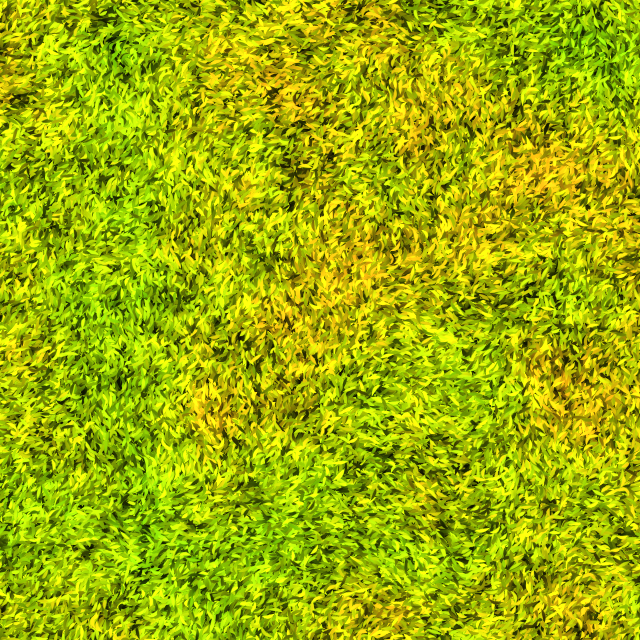
Reproduce this texture procedurally as a WebGL 1 fragment shader.

```glsl
precision highp float;
// Dense sunlit turf: layers of short curved blades scattered on jittered grids.
// Each blade carries a tone and a hue shift; soft noise adds clumps, dry and
// lush patches, and a slowly turning growth direction.
uniform vec2 u_resolution;

#define LAYERS 8
#define CELLS 75.0          // blade cells across the canvas
#define BLADE_LENGTH 0.68   // half length, in cells
#define BLADE_WIDTH 0.19    // half width, in cells
#define SOFTNESS 0.0013     // edge blur, in canvas units
#define ANGLE_SPREAD 2.2
#define CLUMP_SCALE 62.0
#define CLUMP_AMOUNT 0.34
#define PATCH_SCALE 5.5
#define CONTRAST 1.22
#define DRYNESS 1.9         // strength of the large hue patches
#define HUE_JITTER 0.75     // hue variation between blades

const vec3 DEEP = vec3(0.27, 0.33, 0.01);
const vec3 OLIVE = vec3(0.45, 0.51, 0.01);
const vec3 LEAF = vec3(0.56, 0.67, 0.01);
const vec3 LIME = vec3(0.71, 0.83, 0.01);
const vec3 SUNLIT = vec3(0.90, 0.96, 0.04);

float hash(vec2 p) {
  return fract(sin(dot(p, vec2(127.1, 311.7))) * 43758.5453);
}

vec4 hash4(vec2 p) {
  float n = dot(p, vec2(127.1, 311.7));
  return fract(sin(n + vec4(0.0, 1.7, 3.1, 4.9)) * vec4(43758.5, 22578.1, 19642.3, 35791.7));
}

float noise(vec2 p) {
  vec2 i = floor(p), f = fract(p);
  f = f * f * (3.0 - 2.0 * f);
  return mix(mix(hash(i), hash(i + vec2(1.0, 0.0)), f.x),
             mix(hash(i + vec2(0.0, 1.0)), hash(i + 1.0), f.x), f.y);
}

float fbm(vec2 p) {
  float sum = 0.0, weight = 0.5;
  for (int i = 0; i < 4; i++) {
    sum += weight * noise(p);
    p = mat2(1.6, 1.2, -1.2, 1.6) * p + 7.3;
    weight *= 0.5;
  }
  return sum / 0.9375;
}

// Coverage of a tapered, bent blade centred on the origin.
float blade(vec2 p, float angle, float size, float bend, float soft) {
  float c = cos(angle), s = sin(angle);
  p = vec2(c * p.x + s * p.y, c * p.y - s * p.x);
  float along = p.x / (BLADE_LENGTH * size);
  float across = abs(p.y + bend * (along * along - 0.4));
  return smoothstep(-soft, soft, BLADE_WIDTH * (1.0 - along * along) - across);
}

// Shadow to sunlight; tone 0..1 is spread evenly over the area.
vec3 grassRamp(float tone) {
  vec3 c = mix(DEEP, OLIVE, clamp((tone - 0.05) / 0.15, 0.0, 1.0));
  c = mix(c, LEAF, clamp((tone - 0.2) / 0.2, 0.0, 1.0));
  c = mix(c, LIME, clamp((tone - 0.4) / 0.25, 0.0, 1.0));
  c = mix(c, SUNLIT, clamp((tone - 0.65) / 0.25, 0.0, 1.0));
  float shade = 1.0 + 2.4 * min(tone - 0.05, 0.0) + 0.5 * max(tone - 0.9, 0.0);
  return c * max(shade, 0.2);
}

void main() {
  float side = min(u_resolution.x, u_resolution.y);
  vec2 uv = gl_FragCoord.xy / side;
  float soft = max(SOFTNESS, 0.6 / side) * CELLS;

  // Slow variation: growth direction, dryness and light.
  float flow = 0.7 + 4.0 * (fbm(uv * 6.0 + 31.0) - 0.5);
  float dry = fbm(uv * PATCH_SCALE + 3.0) - 0.5;
  float light = fbm(uv * PATCH_SCALE * 2.0 + 57.0) - 0.5;

  // Blades from the shaded bottom layer to the top; x is tone, y is hue.
  vec2 grass = vec2(0.05, 0.0);
  for (int k = 0; k < LAYERS; k++) {
    float layer = float(k);
    float lift = 0.2 * layer / float(LAYERS - 1) - 0.12;
    vec2 p = uv * CELLS + layer * vec2(0.37, 0.61);
    vec2 cell = floor(p);
    for (int j = -1; j <= 1; j++) {
      for (int i = -1; i <= 1; i++) {
        vec2 id = cell + vec2(float(i), float(j));
        vec4 r = hash4(id + layer * vec2(17.0, 29.0));
        vec4 q = hash4(id + layer * vec2(13.0, 41.0) + 91.0);
        float angle = flow + ANGLE_SPREAD * (r.z - 0.5);
        float cover = blade(p - id - r.xy, angle, 0.65 + 0.7 * q.x, 0.5 * (q.y - 0.5), soft);
        grass = mix(grass, vec2(r.w + lift, HUE_JITTER * (q.z - 0.5)), cover);
      }
    }
  }

  // Clumps and patches shift the tone, then the hue leans green or orange.
  float clump = noise(uv * CLUMP_SCALE) - 0.5;
  float tone = grass.x + CLUMP_AMOUNT * clump + 0.3 * light;
  tone = 0.5 + CONTRAST * (tone - 0.5);
  float hue = clamp(grass.y + DRYNESS * dry, -1.0, 1.0);
  vec3 color = grassRamp(tone);
  color.r *= 1.0 + 0.32 * hue;
  color.g *= 1.0 - 0.22 * max(hue, 0.0);
  color.b += 0.05 * max(hue, 0.0) * color.r;
  gl_FragColor = vec4(clamp(color, 0.0, 1.0), 1.0);
}
```
